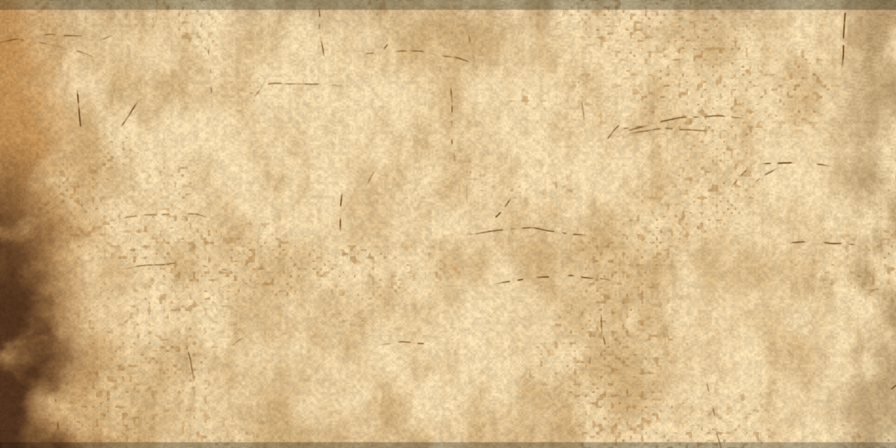
A Shadertoy shader for this texture:

```glsl
// Aged parchment: mottled cream paper with fine grain, thin broken scratches,
// a scorched left side and dim strips along the top and bottom.
// Layered value noise tints the paper; a loop scatters curved scratches.

#define CREAM vec3(0.94, 0.845, 0.67)
#define TAN vec3(0.815, 0.685, 0.485)
#define OCHRE vec3(0.74, 0.53, 0.29)
#define UMBER vec3(0.27, 0.16, 0.09)
#define SCRATCH_BROWN vec3(0.42, 0.27, 0.11)
#define GRAIN 0.13
#define SCRATCH_COUNT 39
#define SCRATCH_WIDTH 0.0017
#define TOP_STRIP 0.022
#define BOTTOM_STRIP 0.013

float hash(vec2 p) {
    return fract(sin(dot(p, vec2(127.1, 311.7))) * 43758.5453);
}

float noise(vec2 p) {
    vec2 cell = floor(p), f = fract(p);
    f = f * f * (3.0 - 2.0 * f);
    float low = mix(hash(cell), hash(cell + vec2(1, 0)), f.x);
    float high = mix(hash(cell + vec2(0, 1)), hash(cell + vec2(1, 1)), f.x);
    return mix(low, high, f.y);
}

float fbm(vec2 p) {
    float sum = 0.0, amp = 0.5;
    for (int i = 0; i < 5; i++) {
        sum += amp * noise(p);
        p = mat2(1.6, 1.2, -1.2, 1.6) * p + 3.7;
        amp *= 0.5;
    }
    return sum / 0.97;
}

// Coverage of one scratch: a bent line, broken up along its length
float scratch(vec2 p, float id, float aspect, float pixel) {
    float a = hash(vec2(id, 1.3)), b = hash(vec2(id, 5.9)), c = hash(vec2(id, 9.1));
    vec2 center = vec2(fract(id * 0.618 + 0.2) * aspect, 0.04 + 0.92 * a);
    float kind = mod(id, 3.0);
    float angle = mix(-0.12, 0.12, b), halfLength = mix(0.07, 0.19, c), bend = 0.9;
    if (kind > 1.5) {            // short slanted ticks
        angle = mix(0.1, 1.2, b);
        halfLength = mix(0.015, 0.045, c);
    } else if (kind > 0.5) {     // steep strokes
        angle = mix(1.45, 1.82, b);
        halfLength = mix(0.04, 0.11, c);
        bend = 0.2;
    }
    vec2 q = p - center;
    q = vec2(cos(angle) * q.x + sin(angle) * q.y, cos(angle) * q.y - sin(angle) * q.x);
    q.y += bend * q.x * q.x + 0.006 * (noise(vec2(q.x * 25.0, id)) - 0.5);
    float line = 1.0 - smoothstep(SCRATCH_WIDTH - pixel, SCRATCH_WIDTH + pixel, abs(q.y));
    float ends = 1.0 - smoothstep(0.6 * halfLength, halfLength, abs(q.x));
    float gaps = smoothstep(0.25, 0.7, noise(vec2(q.x * 70.0, id * 7.0)));
    return line * ends * gaps * mix(0.35, 0.9, hash(vec2(id, 2.7)));
}

void mainImage(out vec4 fragColor, in vec2 fragCoord) {
    vec2 p = fragCoord / iResolution.y;
    float aspect = iResolution.x / iResolution.y;
    float pixel = 1.0 / iResolution.y;

    // Mottled paper with faint upright fibres
    float broad = fbm(p * 3.0 + 2.0);
    float fine = fbm(p * vec2(15.0, 10.0) + 7.0);
    float fibres = noise(mat2(0.96, 0.28, -0.28, 0.96) * p * vec2(60.0, 18.0));
    float mottle = 0.45 * broad + 0.45 * fine + 0.1 * fibres;
    vec3 color = mix(CREAM, TAN, smoothstep(0.34, 0.7, mottle));

    // Small brown specks gathered in patches
    float specks = smoothstep(0.62, 0.95, noise(p * 120.0)) * smoothstep(0.4, 0.65, fbm(p * 5.0 + 19.0));
    color = mix(color, OCHRE * 0.9, 0.5 * specks);

    // Scorched left side, heavier toward the bottom
    float ragged = fbm(p * vec2(8.0, 10.0) + 31.0);
    float burn = exp(-p.x / mix(0.21, 0.1, p.y)) * (0.35 + 1.3 * ragged);
    float lower = 1.0 - smoothstep(0.3, 0.8, p.y + 0.3 * (ragged - 0.5));
    color = mix(color, OCHRE, 0.85 * smoothstep(0.12, 0.75, burn));
    color = mix(color, UMBER, 0.9 * lower * smoothstep(0.3, 0.85, burn));

    // Dusty right side and top
    float dust = smoothstep(aspect - 0.22, aspect, p.x) + 0.6 * smoothstep(0.88, 1.0, p.y);
    color = mix(color, TAN * 0.85, 0.75 * min(dust, 1.0) * smoothstep(0.25, 0.75, fine));

    // Scratches
    for (int i = 0; i < SCRATCH_COUNT; i++) {
        color = mix(color, SCRATCH_BROWN, scratch(p, float(i), aspect, pixel));
    }

    // Fine grain
    float grain = 0.5 * noise(p * 125.0 + 4.0) + 0.5 * noise(p * 235.0) - 0.5;
    color *= 1.0 + GRAIN * grain * 1.6;

    // Dim strips along the top and bottom
    float strip = smoothstep(-pixel, pixel, p.y - 1.0 + TOP_STRIP)
                + smoothstep(-pixel, pixel, BOTTOM_STRIP - p.y);
    color *= mix(vec3(1.0), vec3(0.73, 0.75, 0.75), strip);

    fragColor = vec4(clamp(color, 0.0, 1.0), 1.0);
}
```
